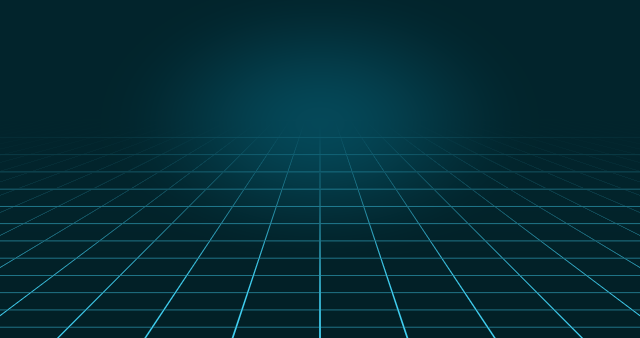
This background is drawn by a Shadertoy shader. Its source:

```glsl
// A glowing teal horizon above a neon floor grid. The floor has evenly spaced
// rows and rails fanning out from a vanishing point; an elliptical glow lights
// the background. Lines are box filtered, with lengths in canvas heights.

#define VANISH_Y     0.778
#define RAIL_SPREAD  0.3324
#define RAIL_WIDTH   0.0054
#define ROW_STEP     0.05105
#define ROW_OFFSET   0.0320
#define ROW_WIDTH    0.0025
#define HORIZON_Y    0.650
#define GLOW_CENTER  vec2(0.0, 0.635)
#define GLOW_RADII   vec2(0.66, 0.43)
#define BASE_COLOR   vec3(0.008, 0.143, 0.173)
#define GLOW_COLOR   vec3(0.010, 0.138, 0.172)
#define LINE_COLOR   vec3(0.250, 0.810, 0.940)

// Share of a filter footprint covered by a line at the given distance.
float lineCoverage(float dist, float width, float footprint) {
    float overlap = 0.5 * (width + footprint) - dist;
    return clamp(overlap, 0.0, min(width, footprint)) / footprint;
}

// Distance to the nearest multiple of the period.
float repeatDistance(float x, float period) {
    return abs(x - period * floor(x / period + 0.5));
}

vec3 background(vec2 p) {
    float radius = length((p - GLOW_CENTER) / GLOW_RADII);
    float glow = 1.0 - smoothstep(0.0, 1.0, radius);
    float floorShade = 1.0 - 0.13 * (1.0 - smoothstep(0.05, 0.55, p.y));
    return BASE_COLOR * floorShade + GLOW_COLOR * glow;
}

// Horizontal rows, dimming toward the horizon and its far ends.
float rows(vec2 p, float pixel) {
    float dist = repeatDistance(p.y - ROW_OFFSET, ROW_STEP);
    float nearness = 1.0 - smoothstep(0.38, HORIZON_Y, p.y);
    float sideFade = mix(exp(-1.5 * p.x * p.x), 1.0, nearness);
    float strength = (0.10 + 0.46 * nearness) * sideFade;
    strength *= 1.0 - smoothstep(0.60, HORIZON_Y, p.y);
    return strength * lineCoverage(dist, ROW_WIDTH, pixel);
}

// Rails converging on the vanishing point, widening toward the viewer.
float rails(vec2 p, float pixel) {
    float depth = max(VANISH_Y - p.y, 0.05);
    float dist = repeatDistance(p.x, RAIL_SPREAD * depth);
    float slope = p.x / depth;
    float footprint = pixel * sqrt(1.0 + slope * slope);
    float width = RAIL_WIDTH * depth / VANISH_Y;
    float nearness = 1.0 - smoothstep(0.10, HORIZON_Y, p.y);
    float sideFade = mix(exp(-0.8 * p.x * p.x), 1.0, nearness);
    float strength = (0.25 + 0.75 * nearness) * sideFade;
    strength *= 1.0 - smoothstep(0.52, HORIZON_Y, p.y);
    return strength * lineCoverage(dist, width, footprint);
}

void mainImage(out vec4 fragColor, in vec2 fragCoord) {
    float pixel = 1.0 / iResolution.y;
    vec2 p = vec2(fragCoord.x - 0.5 * iResolution.x, fragCoord.y) * pixel;

    // Glow first, then the grid over it.
    float grid = max(rows(p, pixel), rails(p, pixel));
    vec3 color = mix(background(p), LINE_COLOR, grid);
    fragColor = vec4(color, 1.0);
}
```
